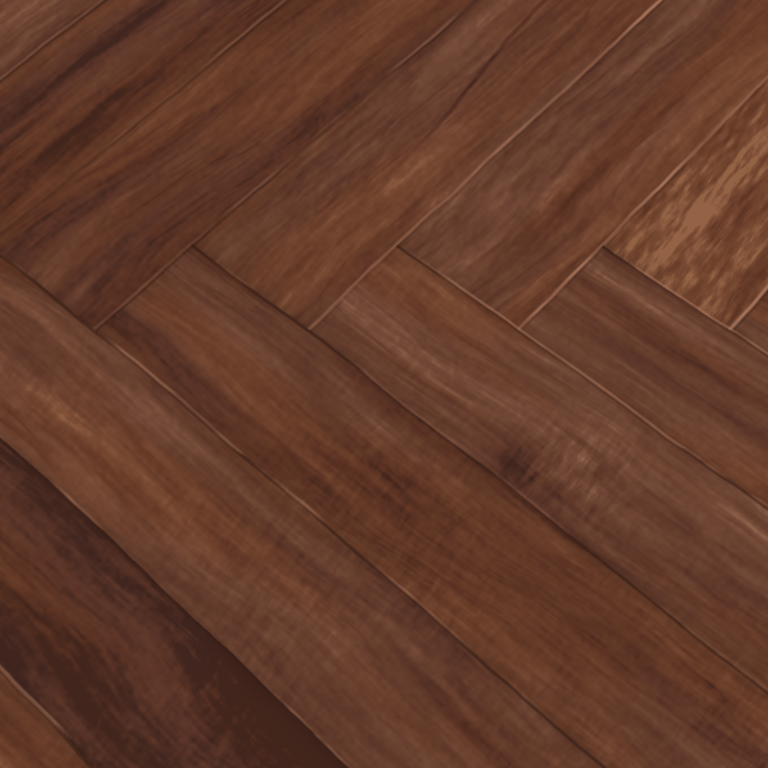
This texture is drawn by a three.js fragment shader. Its source:

```glsl
// Dark walnut herringbone floor seen at a slight slant: two families of planks
// meet along a zigzag. Each family is indexed by a fanning line coordinate;
// layered stretched noise gives the grain, signed seam distances the joints.
varying vec2 vUv;

const vec3 DEEP = vec3(0.26, 0.145, 0.108);
const vec3 DARK = vec3(0.355, 0.197, 0.137);
const vec3 MID = vec3(0.41, 0.24, 0.16);
const vec3 LIGHT = vec3(0.47, 0.29, 0.20);
const vec3 PALE = vec3(0.58, 0.39, 0.27);
const vec3 SEAM_DARK = vec3(0.22, 0.12, 0.09);
const vec3 SEAM_GLINT = vec3(0.67, 0.47, 0.37);
const vec3 GREY_TINT = vec3(0.98, 1.02, 1.12);
const vec2 VALLEY = vec2(0.124, 0.570);  // one lower corner of the zigzag
const float SPACING = 0.276;             // distance between corners
const float RISE_SLANT = 1.151;          // run per rise of rising seams
const float FALL_SLANT = 1.210;          // run per rise of falling seams
const float RISE_FAN = 0.079;            // spacing lost with height
const float FALL_FAN = 0.098;
const float SEAM_WIDTH = 0.0038;
const float SEAM_WOBBLE = 0.012;
const vec2 KNOT = vec2(0.672, 0.392);

float hash(vec2 p) {
  vec3 q = fract(vec3(p.xyx) * 0.1031);
  q += dot(q, q.yzx + 33.33);
  return fract((q.x + q.y) * q.z);
}

float noise(vec2 p) {
  vec2 i = floor(p), f = fract(p);
  f = f * f * (3.0 - 2.0 * f);
  return mix(mix(hash(i), hash(i + vec2(1.0, 0.0)), f.x),
             mix(hash(i + vec2(0.0, 1.0)), hash(i + vec2(1.0, 1.0)), f.x), f.y);
}

float fbm(vec2 p) {
  float sum = 0.0, amp = 0.5;
  for (int i = 0; i < 4; i++) {
    sum += amp * noise(p);
    p = p * 2.03 + 17.3;
    amp *= 0.5;
  }
  return sum / 0.9375;
}

float isId(float a, float b) { return 1.0 - step(0.5, abs(a - b)); }

vec3 woodRamp(float t) {
  t = clamp(t, 0.0, 1.0) * 4.0;
  vec3 c = mix(DEEP, DARK, clamp(t, 0.0, 1.0));
  c = mix(c, MID, clamp(t - 1.0, 0.0, 1.0));
  c = mix(c, LIGHT, clamp(t - 2.0, 0.0, 1.0));
  return mix(c, PALE, clamp(t - 3.0, 0.0, 1.0));
}

// Dark groove with a broken glint on one side of the signed distance
vec3 drawSeam(vec3 c, float d, float glint, float groove) {
  c *= 1.0 - 0.14 * groove * exp(-abs(d) / 0.010);
  float gap = 1.0 - smoothstep(0.0, SEAM_WIDTH, abs(d - 0.0014));
  c = mix(c, SEAM_DARK, gap * groove * 0.75);
  float edge = 1.0 - smoothstep(0.0, SEAM_WIDTH, abs(d + 0.0014));
  return mix(c, SEAM_GLINT, edge * glint);
}

void main() {
  vec2 p = vUv;
  p.x += SEAM_WOBBLE * (fbm(vUv * 9.0) - 0.5);
  float h = p.y - VALLEY.y;

  // Line coordinates: whole numbers fall on the seams
  float riseStep = SPACING - RISE_FAN * h;
  float fallStep = SPACING - FALL_FAN * h;
  float u = (p.x - VALLEY.x - RISE_SLANT * h) / riseStep;
  float v = (p.x - VALLEY.x + FALL_SLANT * h + 0.08 * h * h) / fallStep;
  float rising = step(floor(u) + 0.5, floor(v));
  float id = mix(floor(v), floor(u), rising);
  float across = mix(v, u, rising);
  float along = 1.55 * h * mix(-1.0, 1.0, rising);
  float seed = 13.7 * id + 71.0 * rising + 150.0;

  // Plank tone
  float golden = rising * isId(id, 2.0);
  float tone = 0.49 + 0.18 * (hash(vec2(seed, 3.1)) - 0.5);
  tone += 0.08 * (1.0 - rising) * step(0.5, id);
  tone -= isId(id, -2.0) * mix(0.42, 0.26, rising);
  tone += 0.24 * golden;

  // Grain: broad bands, wandering veins, fine fibres and pores
  vec2 g = vec2(along, across + 0.16 * (noise(vec2(along * 5.0, seed)) - 0.5));
  float bands = fbm(g * vec2(3.2, 4.5) + seed);
  float streaks = fbm(g * vec2(7.0, 15.0) + seed * 1.7);
  float fibres = noise(g * vec2(32.0, 42.0) + seed);
  float pores = noise(vUv * 170.0);
  float vein = 1.0 - smoothstep(0.0, 0.035, abs(bands - 0.5));
  tone += 0.70 * (bands - 0.5) + 0.48 * (streaks - 0.5);
  tone += 0.18 * (fibres - 0.5) + 0.12 * (pores - 0.5);
  tone -= 0.12 * vein * smoothstep(0.4, 0.7, noise(g * vec2(6.0, 3.0) + seed));

  // One long dark vein running up the middle plank
  float crack = abs(u - 0.57 + 0.19 * smoothstep(0.22, 0.43, h)) * riseStep;
  crack = 1.0 - smoothstep(0.001, 0.006, crack);
  tone -= 0.30 * rising * crack * smoothstep(0.16, 0.3, h) * (0.5 + streaks);

  // Knot, the rippled figure beside it, and faint figure elsewhere
  vec2 k = vUv - KNOT;
  float knotPlank = (1.0 - rising) * isId(id, 1.0);
  vec2 knotShape = vec2(k.x + k.y, k.x - k.y) * vec2(30.0, 22.0);
  tone -= 0.42 * knotPlank * exp(-dot(knotShape, knotShape)) * (0.5 + streaks);
  vec2 figureShape = (k - vec2(0.07, -0.015)) * vec2(11.0, 13.0);
  float figured = max(golden, knotPlank * exp(-dot(figureShape, figureShape)));
  figured = max(figured, 0.4 * smoothstep(0.45, 0.7, fbm(vUv * 4.0 + 31.0)));
  float ripple = fbm(vec2(vUv.x + vUv.y, vUv.x * 1.3 - vUv.y) * vec2(30.0, 90.0));
  tone += figured * (0.80 * (ripple - 0.5) + 0.03);
  vec3 color = woodRamp(tone);
  float greyness = fbm(g * vec2(2.0, 2.5) + seed * 2.3);
  color *= mix(vec3(1.0), GREY_TINT, smoothstep(0.4, 0.65, greyness) * (1.0 - golden));

  // Seams: own long edges, plus the end where the other family abuts
  float kU = mix(floor(v), floor(u + 0.5), rising);
  float kV = mix(floor(v + 0.5), floor(u) + 1.0, rising);
  float dU = (u - kU) * riseStep * 0.656;
  float dV = (v - kV) * fallStep * 0.637;
  float wear = smoothstep(0.3, 0.65, fbm(vec2(h * 16.0, kU * 5.0 + 40.0)));
  float wearV = smoothstep(0.35, 0.7, fbm(vec2(h * 18.0, kV * 7.0 + 90.0)));
  float bright = step(0.5, kU);
  float glintU = mix(0.35 * wear, 0.45 + 0.45 * wear, bright);
  float glintV = wearV * mix(0.55, 0.25, isId(kV, 1.0));
  color = drawSeam(color, dU, glintU, mix(0.8, 0.5, bright) * (0.5 + 0.5 * wear));
  color = drawSeam(color, -dV, glintV, 0.95 - 0.45 * wearV);

  gl_FragColor = vec4(color, 1.0);
}
```
